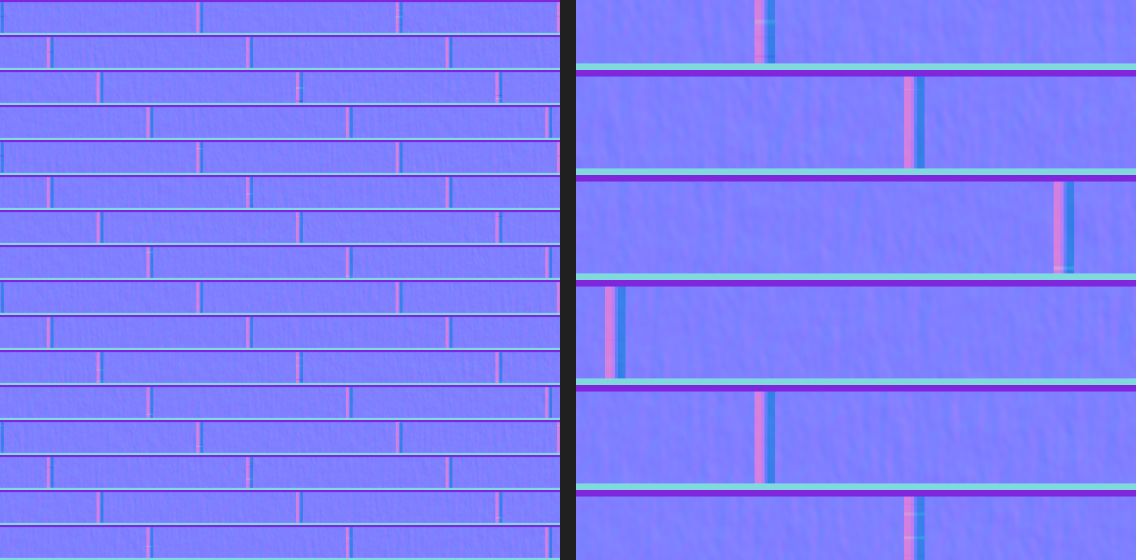
Left: the whole. Right: its middle third, enlarged.
A Shadertoy shader for this texture map:

```glsl
// Tangent-space normal map of long, thin bricks laid in a quarter-step bond.
#define ROWS 16.0           // courses over the canvas height
#define BRICK 0.3561        // brick length
#define STEP 0.25           // shift of each course, in bricks
#define ORIGIN 0.0006       // first joint of the top course
#define BED 0.0039          // width of each horizontal bevel
#define BEVEL 0.0061        // outer reach of the vertical bevels
#define SLOPE 0.70          // tilt of the horizontal bevels
#define GRAIN 0.00050       // strength of the brick surface relief
#define NICKS 0.22          // strength of chips inside the joints

vec2 hashGradient(vec2 cell) {
    vec3 q = fract(cell.xyx * vec3(0.1031, 0.1030, 0.0973));
    q += dot(q, q.yzx + 33.33);
    return 2.0 * fract((q.xx + q.yz) * q.zy) - 1.0;
}

float gradientNoise(vec2 p) {
    vec2 i = floor(p), f = fract(p);
    vec2 w = f * f * f * (f * (f * 6.0 - 15.0) + 10.0);
    vec2 e = vec2(0.0, 1.0);
    float low = mix(dot(hashGradient(i), f),
                    dot(hashGradient(i + e.yx), f - e.yx), w.x);
    float high = mix(dot(hashGradient(i + e.xy), f - e.xy),
                     dot(hashGradient(i + e.yy), f - e.yy), w.x);
    return mix(low, high, w.y);
}

// Upright streaks, broad dents and fine pitting.
float relief(vec2 p) {
    float patchy = 0.8 + gradientNoise(p * vec2(14.0, 20.0));
    return patchy * gradientNoise(p * vec2(125.0, 26.0))
         + 0.7 * gradientNoise(p * vec2(62.0, 48.0))
         + 0.35 * gradientNoise(p * vec2(210.0, 120.0));
}

// Antialiased band between a and b.
float band(float x, float a, float b, float soft) {
    return smoothstep(a - soft, a + soft, x) - smoothstep(b - soft, b + soft, x);
}

void mainImage(out vec4 fragColor, in vec2 fragCoord) {
    vec2 uv = fragCoord / iResolution.xy;
    float soft = 0.6 / iResolution.y;

    // Course counted from the top; the right edge wraps onto the left one.
    float row = floor((1.0 - uv.y) * ROWS);
    float x = uv.x > 0.99 ? uv.x - 1.0 : uv.x;
    float along = (x - ORIGIN) / BRICK - STEP * mod(row, 4.0);
    float joint = floor(along + 0.5);
    float d = (along - joint) * BRICK;
    float y = fract(uv.y * ROWS) / ROWS;

    // Surface relief, different on every brick.
    vec2 p = uv + vec2(floor(along) * 1.37 + row * 0.61, row * 0.43);
    vec2 e = vec2(0.001, 0.0);
    float h = relief(p);
    vec2 tilt = -GRAIN * vec2(relief(p + e.xy) - h, relief(p + e.yx) - h) / e.x;

    // Vertical joint: falling bevel, shallow floor, rising bevel.
    float inside = band(d, -BEVEL, BEVEL, soft);
    float side = 0.68 * band(d, -BEVEL, -0.0021, soft)
               + 0.44 * band(d, -0.0021, -0.0002, soft)
               - 0.20 * band(d, -0.0002, 0.0016, soft)
               - 0.57 * band(d, 0.0016, BEVEL, soft);
    float chip = gradientNoise(vec2(row * 0.37 + joint * 0.71, uv.y * 190.0));
    tilt *= mix(1.0, 0.6, inside);
    tilt += vec2(side, inside * NICKS * sign(chip) * smoothstep(0.32, 0.5, abs(chip)));

    // Horizontal bevels run unbroken along each course.
    float lower = 1.0 - smoothstep(BED - soft, BED + soft, y);
    float upper = smoothstep(-soft, soft, y - (1.0 / ROWS - BED));
    tilt = mix(tilt, vec2(0.0, SLOPE), lower);
    tilt = mix(tilt, vec2(0.0, -SLOPE), upper);

    vec3 normal = vec3(tilt, sqrt(max(0.0, 1.0 - dot(tilt, tilt))));
    fragColor = vec4(normal * 0.5 + 0.5, 1.0);
}
```
